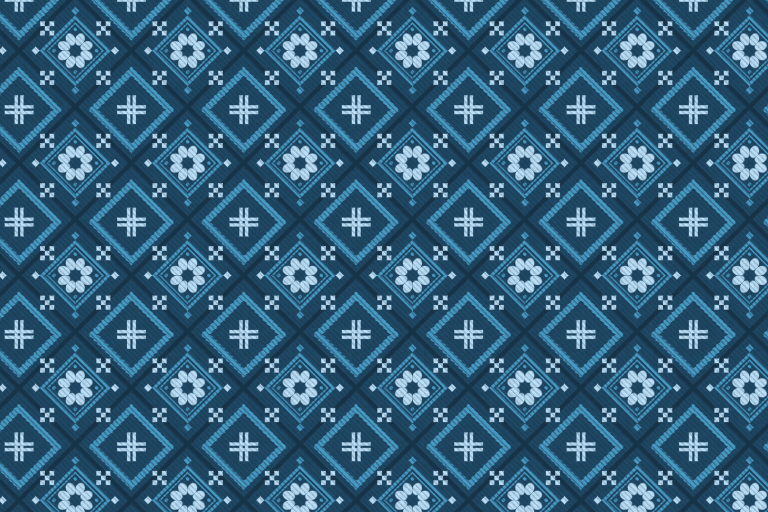
This pattern is drawn by a Shadertoy shader. Its source:

```glsl
const float TAU = 6.2831853;

// Layout, in canvas heights
const float CELL = 0.2195;
const vec2 FLOWER_ORIGIN = vec2(0.586, 0.462);

// Motif sizes, in cells
const vec2 CROSS_OFFSET = vec2(0.5, 0.475);
const float LATTICE_HALF = 0.027;
const vec2 BIG_RING = vec2(0.302, 0.382);
const vec2 OUTER_RING = vec2(0.278, 0.316);
const vec2 INNER_RING = vec2(0.236, 0.255);
const float TIP_OFFSET = 0.353;
const float TIP_SIZE = 0.036;
const float DOT_OFFSET = 0.19;
const float DOT_SIZE = 0.016;
const float CHECK_SIDE = 0.0417;
const vec2 CHECK_OFFSET = vec2(0.25, 0.22);
const float CHECK_DROP = 0.022;
const float PETALS = 8.0;
const float PETAL_RADIUS = 0.108;
const vec2 PETAL_SIZE = vec2(0.056, 0.041);
const vec2 BAR_SIZE = vec2(0.015, 0.128);
const float BAR_OFFSET = 0.025;

// Weave
const float TWILLS = 20.0;
const float THREADS = 28.0;
const float TEETH = 28.0;
const float TOOTH_DEPTH = 0.009;
const float STITCH_VARIATION = 0.05;

const vec3 GROUND = vec3(0.12, 0.28, 0.39);
const vec3 DARK = vec3(0.09, 0.20, 0.28);
const vec3 BLUE = vec3(0.27, 0.60, 0.76);
const vec3 BLUE_SHADE = vec3(0.21, 0.42, 0.55);
const vec3 PALE = vec3(0.72, 0.86, 0.95);
const vec3 PALE_SHADE = vec3(0.58, 0.72, 0.82);

float hash(vec2 p) {
    return fract(sin(dot(p, vec2(127.1, 311.7))) * 43758.5453);
}

vec2 wrap(vec2 p) { return fract(p + 0.5) - 0.5; }

float diamond(vec2 p, float size) {
    return (abs(p.x) + abs(p.y) - size) * 0.7071;
}

float ring(vec2 p, vec2 span) {
    return max(diamond(p, span.y), -diamond(p, span.x));
}

float box(vec2 p, vec2 halfSize) {
    vec2 d = abs(p) - halfSize;
    return length(max(d, 0.0)) + min(max(d.x, d.y), 0.0);
}

float flower(vec2 p) {
    float sector = TAU / PETALS;
    float angle = mod(atan(p.y, p.x), sector) - 0.5 * sector;
    vec2 v = length(p) * vec2(cos(angle), sin(angle));
    return (length((v - vec2(PETAL_RADIUS, 0.0)) / PETAL_SIZE) - 1.0) * PETAL_SIZE.y;
}

// Five squares in a three by three checker
float checker(vec2 p) {
    vec2 halfSide = vec2(0.5 * CHECK_SIDE);
    return min(box(p, halfSide), box(abs(p) - CHECK_SIDE, halfSide));
}

// Two upright bars over two level bars
float doubleCross(vec2 p) {
    vec2 a = abs(p);
    vec2 shift = vec2(BAR_OFFSET, 0.0);
    return min(box(a - shift, BAR_SIZE), box(a.yx - shift, BAR_SIZE));
}

void mainImage(out vec4 fragColor, in vec2 fragCoord) {
    vec2 q = (fragCoord / iResolution.y - FLOWER_ORIGIN) / CELL;
    float aa = 0.75 / (CELL * iResolution.y);
    vec2 p = wrap(q);
    vec2 c = wrap(q - CROSS_OFFSET);

    // Dark diagonal lattice
    vec2 diagonals = abs(wrap(vec2(q.x + q.y, q.x - q.y) + 0.5));
    float lattice = (min(diagonals.x, diagonals.y) - LATTICE_HALF) * 0.7071;

    // Blue diamonds, the large one with stitched teeth
    float tooth = (abs(fract(c.y * TEETH) - 0.5) - 0.25) * TOOTH_DEPTH * 2.0;
    float blue = ring(c, BIG_RING) + tooth;
    blue = min(blue, min(ring(p, OUTER_RING), ring(p, INNER_RING)));
    blue = min(blue, diamond(vec2(p.x, abs(p.y) - TIP_OFFSET), TIP_SIZE));
    vec2 dotPos = abs(p);
    if (dotPos.y > dotPos.x) dotPos = dotPos.yx;
    blue = min(blue, length(dotPos - vec2(DOT_OFFSET, 0.0)) - DOT_SIZE);

    // Pale flower, cross, checkers and side tips
    float pale = min(flower(p), doubleCross(c));
    pale = min(pale, checker(abs(p + vec2(0.0, CHECK_DROP)) - CHECK_OFFSET));
    pale = min(pale, diamond(vec2(abs(p.x) - TIP_OFFSET, p.y), TIP_SIZE));

    // Broken twill lines across upright threads
    float twill = smoothstep(-0.1, 0.8, sin(TAU * TWILLS * (q.x + q.y)));
    float thread = 0.5 + 0.5 * sin(TAU * THREADS * q.x);
    float shade = twill * mix(0.65, 1.0, thread);

    vec3 color = mix(GROUND, DARK, 0.4 * shade);
    color = mix(color, DARK, smoothstep(aa, -aa, lattice));
    color = mix(color, mix(BLUE, BLUE_SHADE, shade), smoothstep(aa, -aa, blue));
    color = mix(color, mix(PALE, PALE_SHADE, shade), smoothstep(aa, -aa, pale));
    color *= 1.0 + STITCH_VARIATION * (hash(floor(q * THREADS)) - 0.5);
    fragColor = vec4(color, 1.0);
}
```
